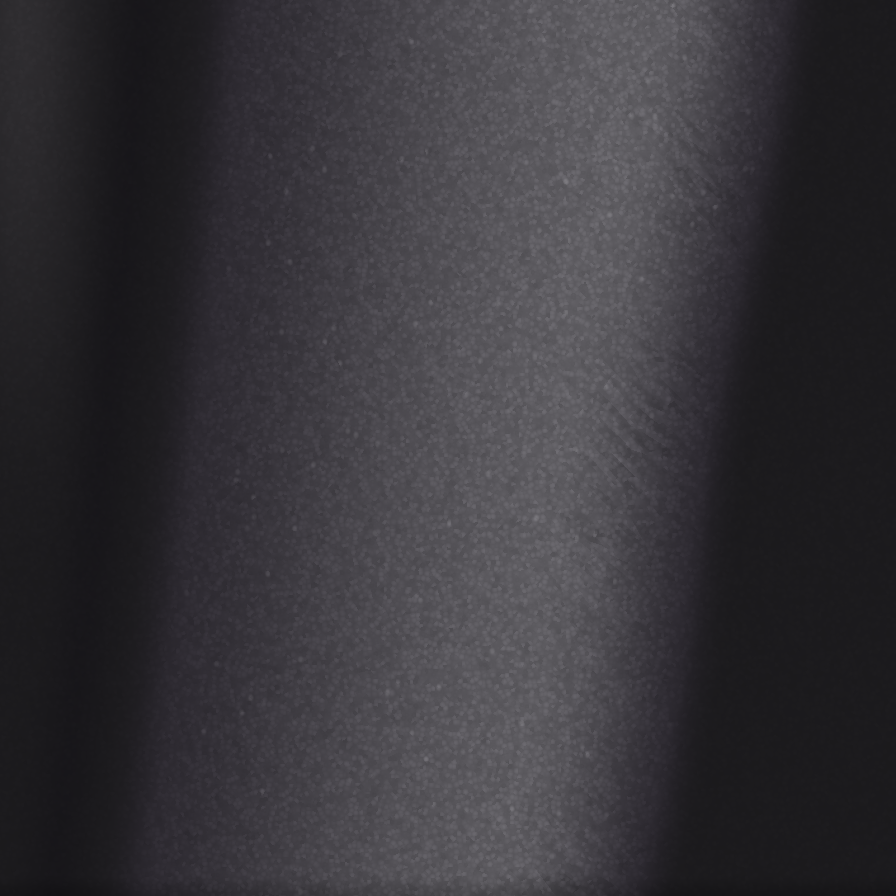
This texture is drawn by a three.js fragment shader. Its source:

```glsl
// Dark grainy fabric with one broad slanted fold, soft sheen and deep creases.
varying vec2 vUv;

const vec3 SHADOW = vec3(0.108, 0.104, 0.114);
const vec3 DUSK = vec3(0.165, 0.152, 0.180);
const vec3 SHEEN = vec3(0.375, 0.368, 0.387);
const vec3 CREASE = vec3(0.088, 0.083, 0.098);
const float GRAIN_CELLS = 190.0;
const float GRAIN_DEPTH = 0.17;
const float MOTTLE_DEPTH = 0.07;
const float SPECK_CELLS = 120.0;
const float SPECK_GLOW = 0.075;
const float HATCH_DEPTH = 0.16;
const float FALLOFF = 0.215;

vec2 hash2(vec2 p) {
  vec3 q = fract(vec3(p.xyx) * vec3(0.1031, 0.1030, 0.0973));
  q += dot(q, q.yzx + 33.33);
  return fract((q.xx + q.yz) * q.zy);
}

// Distance to the nearest scattered point, and that point's random value.
vec2 cellular(vec2 p) {
  vec2 cell = floor(p);
  vec2 nearest = vec2(2.0, 0.0);
  for (int j = -1; j <= 1; j++) {
    for (int i = -1; i <= 1; i++) {
      vec2 id = cell + vec2(float(i), float(j));
      vec2 rnd = hash2(id + 57.0);
      float d = length(id + rnd - p);
      if (d < nearest.x) nearest = vec2(d, hash2(id + 211.0).x);
    }
  }
  return nearest;
}

float band(float x, float center, float width) {
  float t = (x - center) / width;
  return exp(-t * t);
}

void main() {
  float x = vUv.x;
  float y = vUv.y;

  // Slanted guides: the left crease and the crest of the fold.
  float creaseX = 0.058 + 0.125 * y - 0.025 * y * y;
  float crestX = 0.565 + 0.16 * y + 0.006 * sin(y * 9.0);

  // Light rises slowly from the crease and drops quickly past the crest.
  float rise = clamp((x - creaseX) / (crestX - creaseX), 0.0, 1.0);
  float beyond = x - crestX;
  float lit = smoothstep(-0.12, 1.02, rise) * 0.55 + rise * 0.45;
  lit *= smoothstep(0.0, 0.22, rise);
  lit *= 1.0 - smoothstep(-0.03, FALLOFF, beyond);
  lit *= 0.95 + 0.11 * y;

  vec3 color = mix(SHADOW, DUSK, smoothstep(0.0, 0.22, lit));
  color = mix(color, SHEEN, smoothstep(0.08, 1.0, lit) * 0.45 + 0.55 * max(lit - 0.12, 0.0) / 0.88);

  // Neighbouring fold at the left edge, fading downward.
  float leftFold = band(x, 0.025, 0.065) * smoothstep(0.35, 1.0, y);
  color += vec3(0.075, 0.072, 0.074) * leftFold;
  color = mix(color, CREASE, 0.75 * band(x, creaseX, 0.032));
  color *= 1.0 - 0.18 * smoothstep(0.025, 0.0, y);

  // Woven grain: fine cells over a coarser mottle.
  vec2 fine = cellular(vUv * GRAIN_CELLS);
  vec2 coarse = cellular(vUv * GRAIN_CELLS * 0.42 + 19.0);
  float grain = (fine.y - 0.5) * GRAIN_DEPTH * (1.0 - smoothstep(0.2, 0.9, fine.x));
  grain += (0.45 - fine.x) * GRAIN_DEPTH * 0.5;
  grain += (coarse.y - 0.5) * MOTTLE_DEPTH * (1.0 - smoothstep(0.1, 0.8, coarse.x));

  // Broken diagonal hatching where the sheen turns to shadow.
  float across = (x + y) * 0.7071;
  float along = (x - y) * 0.7071;
  vec2 thread = cellular(vec2(across * 130.0, along * 22.0));
  float patches = 0.55 + 0.45 * sin(y * 18.0 + 2.0 * sin(x * 11.0 + y * 5.0));
  float hatchZone = band(beyond, 0.075, 0.07) * patches;
  grain += (thread.y - 0.5) * HATCH_DEPTH * hatchZone * (1.0 - smoothstep(0.3, 0.9, thread.x));
  color *= 1.0 + grain * (0.45 + 0.75 * smoothstep(0.0, 0.35, lit));

  // Sparse pale lint.
  vec2 lint = cellular(vUv * vec2(SPECK_CELLS, SPECK_CELLS * 0.8) + 83.0);
  float speck = smoothstep(0.96, 1.0, lint.y) * (1.0 - smoothstep(0.1, 0.5, lint.x));
  color += SPECK_GLOW * speck * smoothstep(0.05, 0.4, lit);

  gl_FragColor = vec4(color, 1.0);
}
```
